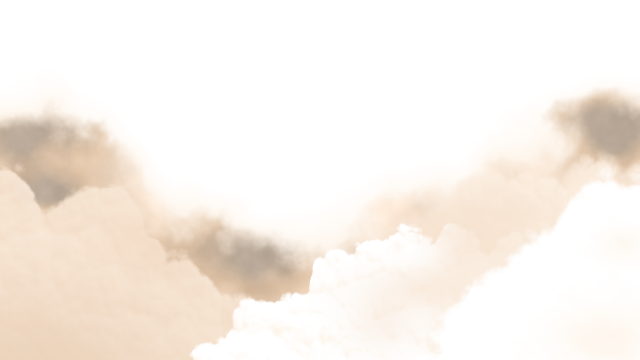
Reproduce this texture procedurally as a WebGL 1 fragment shader.

```glsl
precision highp float;
// Warm backlit cloud banks forming a valley beneath a white sky.

uniform vec2 u_resolution;

const vec3 WHITE = vec3(1.0);
const vec3 IVORY = vec3(0.995, 0.955, 0.91);
const vec3 CREAM = vec3(0.965, 0.885, 0.81);
const vec3 PEACH = vec3(0.945, 0.845, 0.75);
const vec3 TAN = vec3(0.86, 0.75, 0.64);
const vec3 SMOKE = vec3(0.72, 0.655, 0.59);
const vec2 LIGHT_STEP = vec2(0.007, 0.016);
const float PUFF_SCALE = 8.0;
const float SMOKE_SCALE = 7.0;
const float PUFF_MEAN = 0.74;

vec2 hash2(vec2 p) {
  vec3 q = fract(p.xyx * vec3(0.1031, 0.1030, 0.0973));
  q += dot(q, q.yzx + 33.33);
  return fract((q.xx + q.yz) * q.zy);
}

float noise(vec2 p) {
  vec2 i = floor(p), f = fract(p);
  f = f * f * (3.0 - 2.0 * f);
  float low = mix(hash2(i).x, hash2(i + vec2(1.0, 0.0)).x, f.x);
  float high = mix(hash2(i + vec2(0.0, 1.0)).x, hash2(i + 1.0).x, f.x);
  return mix(low, high, f.y);
}

float fbm(vec2 p) {
  float sum = 0.0, amp = 0.5;
  for (int i = 0; i < 5; i++) {
    sum += amp * noise(p);
    p = mat2(1.6, 1.2, -1.2, 1.6) * p + 7.3;
    amp *= 0.5;
  }
  return sum;
}

// Rounded cell: high at a random centre, low in the creases.
float puff(vec2 p) {
  vec2 i = floor(p), f = fract(p);
  float nearest = 1.0;
  for (int y = -1; y <= 1; y++) {
    for (int x = -1; x <= 1; x++) {
      vec2 cell = vec2(float(x), float(y));
      vec2 d = cell + hash2(i + cell) - f;
      nearest = min(nearest, dot(d, d));
    }
  }
  return 1.0 - nearest;
}

float billows(vec2 p) {
  float sum = 0.0, amp = 0.5;
  for (int i = 0; i < 4; i++) {
    sum += amp * puff(p);
    p = mat2(1.6, 1.2, -1.2, 1.6) * p + 3.7;
    amp *= 0.5;
  }
  return sum;
}

float blob(vec2 p, vec2 centre, vec2 radius) {
  vec2 d = (p - centre) / radius;
  return exp(-dot(d, d));
}

// Bends a skyline from height h toward a new height between x = a and b.
float bend(float h, float x, float a, float b, float target) {
  return mix(h, target, smoothstep(a, b, x));
}

float smokeLine(float x) {
  float h = bend(0.72, x, 0.12, 0.34, 0.60);
  h = bend(h, x, 0.32, 0.50, 0.435);
  h = bend(h, x, 0.52, 0.82, 0.345);
  h = bend(h, x, 0.83, 1.24, 0.50);
  h = bend(h, x, 1.24, 1.42, 0.615);
  return bend(h, x, 1.42, 1.68, 0.72);
}

float leftLine(float x) {
  float h = bend(0.54, x, 0.03, 0.14, 0.45);
  h = bend(h, x, 0.16, 0.28, 0.495);
  h = bend(h, x, 0.34, 0.48, 0.29);
  h = bend(h, x, 0.54, 0.72, 0.16);
  return bend(h, x, 0.72, 0.90, -0.15);
}

float rightLine(float x) {
  float h = bend(0.15, x, 0.88, 1.12, 0.38);
  h = bend(h, x, 1.10, 1.36, 0.54);
  return bend(h, x, 1.50, 1.70, 0.57);
}

float centreLine(float x) {
  float h = bend(-0.12, x, 0.38, 0.70, 0.16);
  h = bend(h, x, 0.70, 0.84, 0.19);
  h = bend(h, x, 0.835, 0.895, 0.295);
  return bend(h, x, 0.89, 1.15, 0.36);
}

float frontLine(float x) {
  float h = bend(-0.10, x, 1.00, 1.42, 0.28);
  return bend(h, x, 1.36, 1.72, 0.53);
}

void main() {
  vec2 p = gl_FragCoord.xy / u_resolution.y;
  float wisps = fbm(p * SMOKE_SCALE);
  float detail = fbm(p * SMOKE_SCALE * 2.3 + 19.0);
  vec2 warp = 0.03 * (vec2(wisps, detail) - 0.5);
  vec2 q = p + warp;
  float mass = billows(q * PUFF_SCALE);
  float relief = mass - billows((q + LIGHT_STEP) * PUFF_SCALE);
  float lit = clamp(0.5 + 1.6 * relief, 0.0, 1.0);
  float lump = (mass - PUFF_MEAN) * 0.17;

  // Faint warm haze, then the soft smoky bank against the sky.
  float depth = smokeLine(p.x) - p.y;
  float haze = smoothstep(-0.09, 0.08, depth + 0.1 * (wisps - 0.5));
  vec3 color = mix(WHITE, IVORY, haze);
  float smoke = smoothstep(-0.01, 0.10, depth + 0.24 * (wisps - 0.5) + 0.06 * (detail - 0.5));
  float dark = blob(p, vec2(0.08, 0.63), vec2(0.24, 0.12))
    + 0.8 * blob(p, vec2(0.13, 0.46), vec2(0.15, 0.06))
    + blob(p, vec2(0.70, 0.29), vec2(0.28, 0.13))
    + blob(p, vec2(1.70, 0.64), vec2(0.20, 0.11))
    + 0.45 * blob(p, vec2(1.33, 0.59), vec2(0.06, 0.05));
  dark = clamp(dark * (0.55 + 0.8 * wisps), 0.0, 1.0);
  vec3 smokeColor = mix(CREAM, TAN, smoothstep(0.05, 0.6, dark));
  smokeColor = mix(smokeColor, SMOKE, smoothstep(0.5, 1.0, dark));
  color = mix(color, smokeColor + 0.12 * (detail - 0.5), smoke);

  // Pale cumulus on the right with peach hollows.
  float right = smoothstep(-0.01, 0.055, rightLine(p.x) - p.y + lump);
  vec3 rightColor = mix(CREAM, IVORY, 0.25 + 0.75 * lit);
  float hollow = blob(p, vec2(1.28, 0.36), vec2(0.24, 0.10));
  rightColor = mix(rightColor, PEACH, 0.45 * hollow);
  color = mix(color, rightColor, right * 0.9);

  // Cream bank on the left, deepening toward its lower corner.
  float left = smoothstep(-0.006, 0.03, leftLine(p.x) - p.y + lump);
  vec3 leftColor = mix(PEACH, IVORY, 0.15 + 0.65 * lit);
  float corner = blob(p, vec2(0.05, -0.03), vec2(0.45, 0.22));
  leftColor = mix(leftColor, mix(TAN, PEACH, 0.45), 0.75 * corner);
  leftColor = mix(leftColor, PEACH, 0.5 * blob(p, vec2(0.43, 0.34), vec2(0.18, 0.08)));
  color = mix(color, leftColor, left * 0.92);

  // Bright central cumulus dissolving into the right-hand slope.
  float centre = smoothstep(0.0, 0.016, centreLine(p.x) - p.y + lump);
  centre *= 1.0 - 0.8 * smoothstep(1.12, 1.32, p.x);
  vec3 centreColor = mix(IVORY, WHITE, smoothstep(0.1, 0.55, lit));
  float fold = blob(p, vec2(1.24, 0.20), vec2(0.20, 0.06))
    + 0.6 * blob(p, vec2(1.06, 0.10), vec2(0.10, 0.08));
  centreColor = mix(centreColor, CREAM, 0.65 * clamp(fold, 0.0, 1.0));
  color = mix(color, centreColor, centre);

  // Glowing foreground slope with a few warm shadows.
  float front = smoothstep(-0.005, 0.04, frontLine(p.x) - p.y + lump);
  float warm = 0.8 * blob(p, vec2(1.69, 0.06), vec2(0.15, 0.09))
    + 0.6 * blob(p, vec2(1.73, 0.32), vec2(0.07, 0.05));
  vec3 frontColor = mix(WHITE, IVORY, clamp(warm + 0.3 * (0.4 - lit), 0.0, 1.0));
  color = mix(color, frontColor, front);

  gl_FragColor = vec4(clamp(color, 0.0, 1.0), 1.0);
}
```
